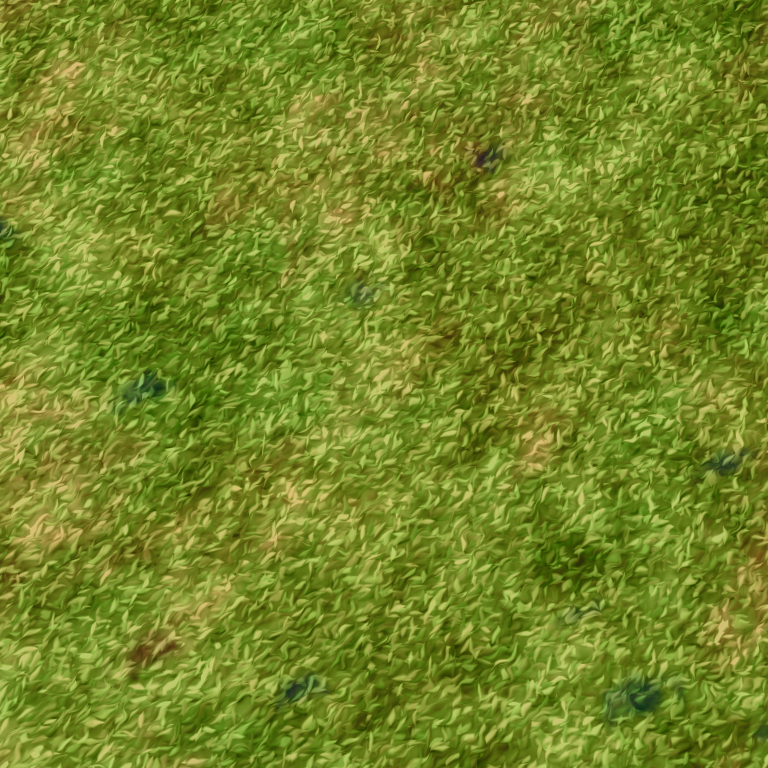
Write a Shadertoy shader that draws this texture.

```glsl
// Mown lawn seen at a slant: layers of short, tapered, leaning grass blades
// scattered on jittered grids, coloured through a green ramp, with a worn
// diagonal of straw, lush patches and a few dark hollows laid over them.

#define LAYERS 5
#define LEAN 0.62            // main blade direction, radians
#define SPREAD 1.45          // range of blade directions
#define GRID vec2(36.0, 72.0) // blade cells per canvas, along and across
#define HALF_LENGTH 0.0140
#define HALF_WIDTH 0.0035
#define SOFTNESS 0.0023
#define TONE_RANGE 4.9       // brightness variation between blades
#define PERSPECTIVE 0.35     // finer grass towards the top
#define BROAD_RANGE 3.0      // brightness variation between patches
#define STRAW_AMOUNT 0.9
#define HOLLOW_CHANCE 0.20

vec3 hash3(vec3 p) {
    p = fract(p * vec3(0.1031, 0.1030, 0.0973));
    p += dot(p, p.yxz + 33.33);
    return fract((p.xxy + p.yxx) * p.zyx);
}

float noise(vec2 p, float seed) {
    vec2 i = floor(p), f = fract(p);
    f = f * f * (3.0 - 2.0 * f);
    float a = hash3(vec3(i, seed)).x;
    float b = hash3(vec3(i + vec2(1, 0), seed)).x;
    float c = hash3(vec3(i + vec2(0, 1), seed)).x;
    float d = hash3(vec3(i + vec2(1, 1), seed)).x;
    return mix(mix(a, b, f.x), mix(c, d, f.x), f.y);
}

float fbm(vec2 p, float seed) {
    return 0.50 * noise(p, seed) + 0.30 * noise(p * 2.1 + 7.3, seed)
         + 0.20 * noise(p * 4.3 + 3.1, seed);
}

vec2 rotate(vec2 p, float a) {
    float c = cos(a), s = sin(a);
    return vec2(c * p.x + s * p.y, c * p.y - s * p.x);
}

// Green ramp, one step per unit of tone from 0 (shade) to 5 (sunlit tip)
vec3 grassColor(float tone) {
    float t = clamp(tone, 0.0, 5.4);
    vec3 c = mix(vec3(0.25, 0.32, 0.02), vec3(0.34, 0.42, 0.05), min(t, 1.0));
    c = mix(c, vec3(0.41, 0.51, 0.11), clamp(t - 1.0, 0.0, 1.0));
    c = mix(c, vec3(0.52, 0.60, 0.21), clamp(t - 2.0, 0.0, 1.0));
    c = mix(c, vec3(0.60, 0.69, 0.27), clamp(t - 3.0, 0.0, 1.0));
    c = mix(c, vec3(0.71, 0.76, 0.38), max(t - 4.0, 0.0));
    return c * (1.0 + 0.25 * clamp(tone, -1.5, 0.0));
}

// Paints one layer of blades over x = tone, y = hue shift
vec2 paintBlades(vec2 p, vec2 ground, float layer) {
    float tilt = LEAN + 0.13 * (layer - 2.0);
    vec2 g = rotate(p, tilt) * GRID + layer * vec2(17.3, 29.7);
    vec2 cell = floor(g);
    for (int j = -1; j <= 1; j++)
    for (int i = -1; i <= 1; i++) {
        vec2 id = cell + vec2(i, j);
        vec3 place = hash3(vec3(id, layer + 1.7));
        vec3 look = hash3(vec3(id, layer + 41.3));
        vec2 d = rotate((g - id - place.xy) / GRID, (place.z - 0.5) * SPREAD);
        d.y += (look.z - 0.5) * 30.0 * d.x * d.x;
        float len = HALF_LENGTH * mix(0.5, 1.0, look.y);
        float width = HALF_WIDTH * mix(0.5, 1.1, fract(look.x * 7.0));
        float along = d.x / len;
        float dist = abs(d.y) - width * (1.0 - along * along);
        float blade = smoothstep(SOFTNESS, -SOFTNESS, dist);
        float shadow = smoothstep(0.0045, 0.0, dist + 0.3 * d.y);
        float tone = 2.2 + 0.2 * layer + (look.x - 0.5) * TONE_RANGE;
        tone += 0.6 * clamp(d.y / width, -1.0, 1.0) + 0.35 * along;
        ground.x -= 0.24 * shadow;
        ground = mix(ground, vec2(tone, look.z - 0.5), 0.95 * blade);
    }
    return ground;
}

// Sparse ragged hollows: x = depth, y = kind (low is brown, high blue-green)
vec2 hollows(vec2 p) {
    vec2 g = p * 5.0, cell = floor(g);
    vec2 found = vec2(0.0);
    float ragged = 1.1 * (noise(p * 50.0, 9.0) - 0.5);
    for (int j = -1; j <= 1; j++)
    for (int i = -1; i <= 1; i++) {
        vec2 id = cell + vec2(i, j);
        vec3 h = hash3(vec3(id, 71.0));
        vec3 k = hash3(vec3(id, 83.0));
        vec2 d = rotate(g - id - h.xy, 0.4) * vec2(0.65, 1.3);
        float depth = smoothstep(1.2, 0.0, length(d) / mix(0.09, 0.22, k.x) + ragged);
        depth *= step(h.z, HOLLOW_CHANCE);
        if (depth > found.x) found = vec2(depth, k.y);
    }
    return found;
}

void mainImage(out vec4 fragColor, in vec2 fragCoord) {
    vec2 uv = fragCoord / iResolution.y;
    // Slanted ground plane with a slight wobble
    vec2 p = vec2((uv.x - 0.5) * (1.0 + PERSPECTIVE * uv.y),
                  uv.y + 0.5 * PERSPECTIVE * uv.y * uv.y);
    vec2 q = p + 0.007 * (vec2(noise(p * 75.0, 3.0), noise(p * 75.0, 5.0)) - 0.5);

    // Blades, from the shaded bottom layer up, then fine slanted fibres
    vec2 grass = vec2(1.5, 0.0);
    for (int k = 0; k < LAYERS; k++) grass = paintBlades(q, grass, float(k));
    float fibre = noise(rotate(q, LEAN + 0.2) * vec2(75.0, 160.0), 47.0) - 0.5;

    // Broad light and a worn diagonal of straw
    float worn = rotate(uv - vec2(0.40, 0.5), 0.95).y / 0.16;
    float straw = fbm(rotate(p, 0.85) * vec2(4.0, 8.0) + 2.0, 13.0) + 0.14 * exp(-worn * worn);
    straw = smoothstep(0.52, 0.80, straw);
    straw *= STRAW_AMOUNT * mix(0.2, 1.4, noise(q * 38.0, 17.0));
    float lush = fbm(p * vec2(5.0, 8.0), 23.0) - 0.5;
    vec2 hollow = hollows(p);
    float tone = grass.x + 1.5 * fibre + BROAD_RANGE * (fbm(p * 8.0, 31.0) - 0.5);
    tone += 1.5 * (noise(rotate(p, LEAN) * vec2(18.0, 32.0), 37.0) - 0.5);
    tone += 0.5 * straw + 0.6 * (0.5 - uv.x) + 0.15 - 1.6 * hollow.x;

    // Tints
    vec3 color = grassColor(tone);
    color += vec3(0.08, -0.04, 0.03) * straw - vec3(0.12, 0.0, 0.03) * lush;
    color += vec3(0.09, -0.03, 0.04) * grass.y;
    color += hollow.x * mix(vec3(0.03, -0.10, 0.03), vec3(-0.06, -0.02, 0.10),
                            step(0.45, hollow.y));
    fragColor = vec4(clamp(color, 0.0, 1.0), 1.0);
}
```
